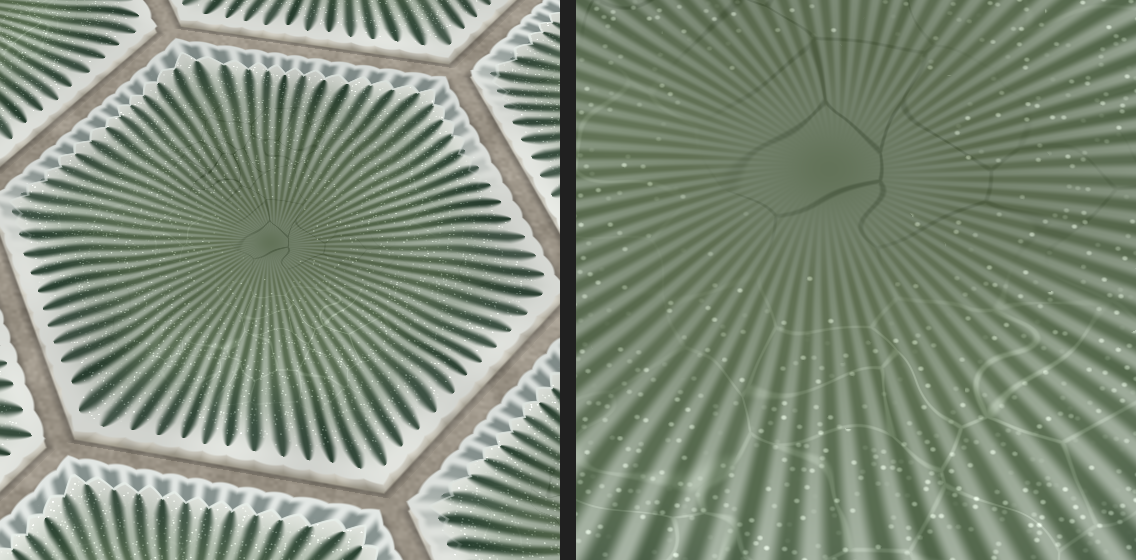
Left: the whole. Right: its middle third, enlarged.
This pattern is drawn by a Shadertoy shader. Its source:

```glsl
// Glazed hexagonal tiles with radial fluting, seen at a slant and set in pale grout.
// A projective map gives a regular hex lattice; polar flutes shade each tile, then
// a glossy back rim, crackle and fine speckles finish the glaze.

const float TAU = 6.2831853;
const float FLUTES = 66.0;
const float TILE_HALF = 0.475;

float hash(vec2 p) {
    return fract(sin(dot(p, vec2(127.1, 311.7))) * 43758.5453);
}

float noise(vec2 p) {
    vec2 i = floor(p), f = fract(p);
    f = f * f * (3.0 - 2.0 * f);
    return mix(mix(hash(i), hash(i + vec2(1, 0)), f.x),
               mix(hash(i + vec2(0, 1)), hash(i + vec2(1, 1)), f.x), f.y);
}

// Canvas point to the flat lattice plane, with mild perspective
vec2 toPlane(vec2 p) {
    mat2 axes = mat2(0.938, -0.147, 0.154, 0.749);
    vec2 r = inverse(axes) * (p - vec2(0.484, 0.566));
    return r / (1.0 - dot(vec2(-0.04, 0.15), r));
}

// Offset from the nearest hexagon centre
vec2 hexCell(vec2 q) {
    vec2 s = vec2(1.7320508, 1.0);
    vec2 a = q - s * floor(q / s + 0.5);
    vec2 b = q - s * (floor(q / s) + 0.5);
    return dot(a, a) < dot(b, b) ? a : b;
}

float hexDist(vec2 f) {
    f = abs(f);
    return max(f.y, dot(f, vec2(0.8660254, 0.5)));
}

// Distance-like gap between the two nearest scattered points
float crackle(vec2 p) {
    vec2 cell = floor(p);
    float near = 9.0, next = 9.0;
    for (int j = -1; j <= 1; j++)
    for (int i = -1; i <= 1; i++) {
        vec2 c = cell + vec2(i, j);
        float d = length(c + vec2(hash(c), hash(c + 17.3)) - p);
        next = min(next, max(near, d));
        near = min(near, d);
    }
    return next - near;
}

float speckle(vec2 p, float density) {
    vec2 c = floor(p);
    vec2 centre = 0.3 + 0.4 * vec2(hash(c + 3.1), hash(c + 8.7));
    float dot1 = 1.0 - smoothstep(0.1, 0.42, length(fract(p) - centre));
    return dot1 * step(1.0 - density, hash(c)) * hash(c + 5.5);
}

vec3 groutColor(vec2 q, float baseDist) {
    float grain = 0.6 * noise(q * 24.0) + 0.4 * noise(q * 130.0);
    vec3 col = mix(vec3(0.53, 0.50, 0.45), vec3(0.70, 0.67, 0.62), grain);
    return col * mix(0.76, 1.0, smoothstep(0.0, 0.018, baseDist));
}

vec3 glazeColor(vec2 f, vec2 q, vec2 id, float t, float fluteSeed, float edge) {
    float d = TILE_HALF - edge, radius = length(f);
    float back = smoothstep(0.05, 0.65, dot(f / max(radius, 1e-3), vec2(-0.35, 0.94)));

    // Flutes deepen outward and stop in rounded ends
    float stop = mix(0.014, 0.043, back) + 0.009 * fluteSeed;
    float width = sqrt(clamp((edge - stop) / 0.035, 0.0, 1.0));
    float groove = (1.0 - smoothstep(0.12 * width, 0.9 * width + 0.002, t)) * step(0.001, width);
    groove *= smoothstep(0.015, 0.1, radius);
    float cloud = noise(q * 7.0 + id);
    vec3 ridge = mix(vec3(0.49, 0.55, 0.46), vec3(0.65, 0.70, 0.64), smoothstep(0.06, 0.33, d));
    ridge = mix(ridge, vec3(0.87, 0.88, 0.86), smoothstep(0.33, 0.46, d));
    vec3 hollow = mix(vec3(0.39, 0.45, 0.33), vec3(0.31, 0.39, 0.28), smoothstep(0.04, 0.28, d));
    hollow = mix(hollow, vec3(0.15, 0.24, 0.18), smoothstep(0.25, 0.43, d));
    vec3 col = mix(ridge, hollow, groove * (0.82 + 0.18 * fluteSeed));
    col *= 0.94 + 0.12 * cloud;
    col = mix(col, vec3(0.36, 0.43, 0.31), 0.6 * exp(-radius * radius * 900.0));

    // Crackle and speckles in the glaze
    vec2 warp = q * 15.0 + 0.7 * noise(q * 20.0);
    float line = 1.0 - smoothstep(0.01, 0.06, crackle(warp));
    col += line * (cloud - 0.45) * 0.22 * (1.0 - smoothstep(0.28, 0.42, d));
    float density = 0.28 * smoothstep(0.03, 0.25, d) * smoothstep(0.02, 0.08, edge);
    col += 0.26 * speckle(q * 170.0, density);

    // Grey sheen and scalloped glint on the far rim
    float sheen = (1.0 - smoothstep(0.25, 0.95, t)) * smoothstep(0.005, 0.018, edge);
    vec3 rim = mix(vec3(0.86, 0.88, 0.87), vec3(0.47, 0.52, 0.51), sheen);
    float glintAt = 0.047 - 0.012 * t + 0.008 * (noise(q * 25.0) - 0.5);
    float rimMask = 1.0 - smoothstep(glintAt - 0.003, glintAt + 0.003, edge);
    col = mix(col, rim, back * rimMask * 0.9);
    float glint = 1.0 - smoothstep(0.001, 0.0045, abs(edge - glintAt));
    return mix(col, vec3(0.88, 0.91, 0.89), glint * back * 0.85);
}

void mainImage(out vec4 fragColor, in vec2 fragCoord) {
    float pixel = 1.5 / iResolution.y;
    vec2 q = toPlane(fragCoord / iResolution.y);
    vec2 f = hexCell(q);
    vec2 id = floor((q - f) * vec2(1.1547005, 2.0) + 0.5);

    // Flute coordinate: 0 in a hollow, 1 on a ridge
    float radius = length(f);
    float wobble = 0.05 * (noise(f * 9.0 + id) - 0.5) + 0.3 * exp(-radius * 20.0);
    float flute = (atan(f.y, f.x + 1e-5) + wobble) / TAU * FLUTES + hash(id);
    float t = abs(fract(flute) - 0.5) * 2.0;
    float seed = hash(vec2(mod(floor(flute), FLUTES), 1.7) + id);

    // Grout, then side wall, then glazed face
    float edge = TILE_HALF - hexDist(f) - 0.005 * (1.0 - t) * (1.0 - t);
    float baseDist = hexDist(f - vec2(0.004, -0.018)) - 0.474;
    vec3 col = groutColor(q, baseDist);
    vec3 wall = mix(vec3(0.63, 0.61, 0.55), vec3(0.81, 0.80, 0.76), smoothstep(-0.02, 0.0, edge));
    col = mix(wall * (0.9 + 0.15 * noise(q * 35.0)), col, smoothstep(-pixel, pixel, baseDist));
    vec3 face = glazeColor(f, q, id, t, seed, edge) * (0.97 + 0.06 * hash(id + 4.0));
    col = mix(col, face, smoothstep(-pixel, pixel, edge));
    fragColor = vec4(clamp(col, 0.0, 1.0), 1.0);
}
```
